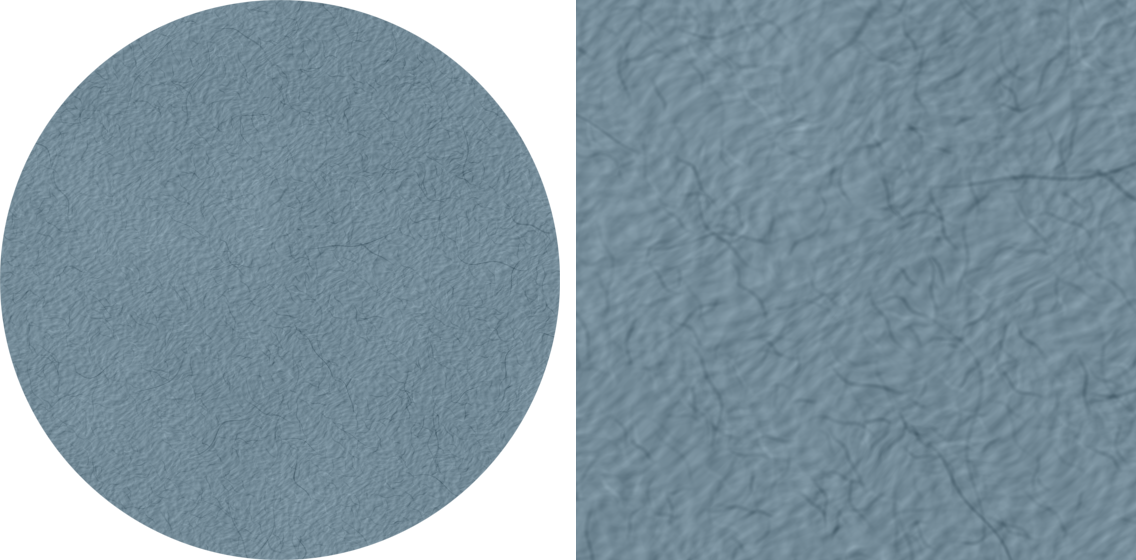
Left, the full canvas; right, a detail of the centre.
Give the GLSL for this texture, as a three.js fragment shader.

```glsl
// A disc of blue-grey handmade paper on white.
// Embossed cellular noise gives the crinkled grain, layers of bent strokes
// scattered on grids give the fibres, and soft noise gives cloudy mottling.

varying vec2 vUv;

const vec3 PAPER_COLOUR = vec3(0.458, 0.549, 0.601);
const vec3 BACKGROUND = vec3(1.0);
const float DISC_RADIUS = 0.5;
const float EDGE_SOFTNESS = 0.0015;

const float GRAIN_ANGLE = 0.6;
const vec2 GRAIN_CELLS = vec2(68.0, 115.0);
const float GRAIN_DEPTH = 0.075;
const float FINE_GRAIN_DEPTH = 0.045;

const float FIBRE_WIDTH = 0.0024;
const float FINE_FIBRE_DARKNESS = 0.060;
const float LONG_FIBRE_DARKNESS = 0.085;
const float LIGHT_FIBRE_GAIN = 0.040;
const float MOTTLE_DEPTH = 0.050;
const float PI = 3.14159;

vec2 hash2(vec2 p) {
  vec3 q = fract(vec3(p.xyx) * vec3(0.1031, 0.1030, 0.0973));
  q += dot(q, q.yzx + 33.33);
  return fract((q.xx + q.yz) * q.zy);
}

mat2 rotation(float angle) {
  float c = cos(angle), s = sin(angle);
  return mat2(c, -s, s, c);
}

float valueNoise(vec2 p) {
  vec2 i = floor(p), f = fract(p);
  f = f * f * (3.0 - 2.0 * f);
  float low = mix(hash2(i).x, hash2(i + vec2(1.0, 0.0)).x, f.x);
  float high = mix(hash2(i + vec2(0.0, 1.0)).x, hash2(i + 1.0).x, f.x);
  return mix(low, high, f.y);
}

// Distance to the nearest scattered point, in cells
float cellNoise(vec2 p) {
  vec2 id = floor(p);
  float nearest = 4.0;
  for (int y = -1; y <= 1; y++) {
    for (int x = -1; x <= 1; x++) {
      vec2 cell = id + vec2(float(x), float(y));
      vec2 toPoint = cell + hash2(cell + 51.0) - p;
      nearest = min(nearest, dot(toPoint, toPoint));
    }
  }
  return sqrt(nearest);
}

// Slope of the cellular relief, lit across the grain
float emboss(vec2 p) {
  vec2 lightStep = vec2(0.12, -0.28);
  return cellNoise(p + lightStep) - cellNoise(p - lightStep);
}

// One bent, tapered stroke per grid cell
float fibres(vec2 uv, float cells, float seed, float rarity) {
  vec2 p = uv * cells + seed;
  vec2 id = floor(p);
  float width = FIBRE_WIDTH * cells;
  float ink = 0.0;
  for (int y = -1; y <= 1; y++) {
    for (int x = -1; x <= 1; x++) {
      vec2 cell = id + vec2(float(x), float(y));
      vec2 place = hash2(cell + seed);
      vec2 shape = hash2(cell + seed + 73.0);
      vec2 q = rotation(GRAIN_ANGLE + (shape.x - 0.5) * PI) * (p - cell - place);
      float halfLength = mix(0.4, 0.9, shape.y);
      float bend = (place.x - 0.5) * 1.1;
      q.y += bend * q.x * q.x + 0.04 * sin(q.x * 8.0 + place.y * 6.0);
      float line = 1.0 - smoothstep(0.0, width, abs(q.y));
      float taper = 1.0 - smoothstep(0.3 * halfLength, halfLength, abs(q.x));
      float strength = pow(fract(place.x * 7.0 + shape.y * 5.0), rarity);
      ink = max(ink, line * taper * strength);
    }
  }
  return ink;
}

void main() {
  // Grain, its cells stretched along one diagonal and bent by sines
  vec2 warped = vUv + 0.004 * sin(vUv.yx * 57.0 + 2.0 * sin(vUv * 31.0));
  vec2 grainUv = rotation(GRAIN_ANGLE) * warped * GRAIN_CELLS + 200.0;
  float shade = GRAIN_DEPTH * emboss(grainUv);
  shade += FINE_GRAIN_DEPTH * emboss(grainUv * 1.8 + 37.0);

  // Cloudy mottling, which also gathers the fine fibres
  float cloud = 0.5 * valueNoise(vUv * 7.0 + 3.0)
    + 0.3 * valueNoise(vUv * 17.0 + 40.0) + 0.2 * valueNoise(vUv * 41.0 + 90.0);
  shade += MOTTLE_DEPTH * (cloud - 0.5);
  float gather = mix(1.4, 0.6, cloud);

  // Fibres, from short dense ones to rare long ones
  for (int i = 0; i < 4; i++) {
    float layer = float(i);
    float cells = 52.0 - 10.0 * layer;
    shade -= FINE_FIBRE_DARKNESS * gather * fibres(vUv, cells, 11.0 + 29.0 * layer, 1.6);
  }
  shade -= LONG_FIBRE_DARKNESS * fibres(warped, 13.0, 140.0, 2.5);
  shade -= LONG_FIBRE_DARKNESS * fibres(warped, 7.0, 171.0, 3.5);
  shade += LIGHT_FIBRE_GAIN * fibres(vUv, 44.0, 203.0, 1.5);

  // Disc on the plain ground
  float fromEdge = length(vUv - 0.5) - DISC_RADIUS;
  float outside = smoothstep(-EDGE_SOFTNESS, EDGE_SOFTNESS, fromEdge);
  gl_FragColor = vec4(mix(PAPER_COLOUR + shade, BACKGROUND, outside), 1.0);
}
```
